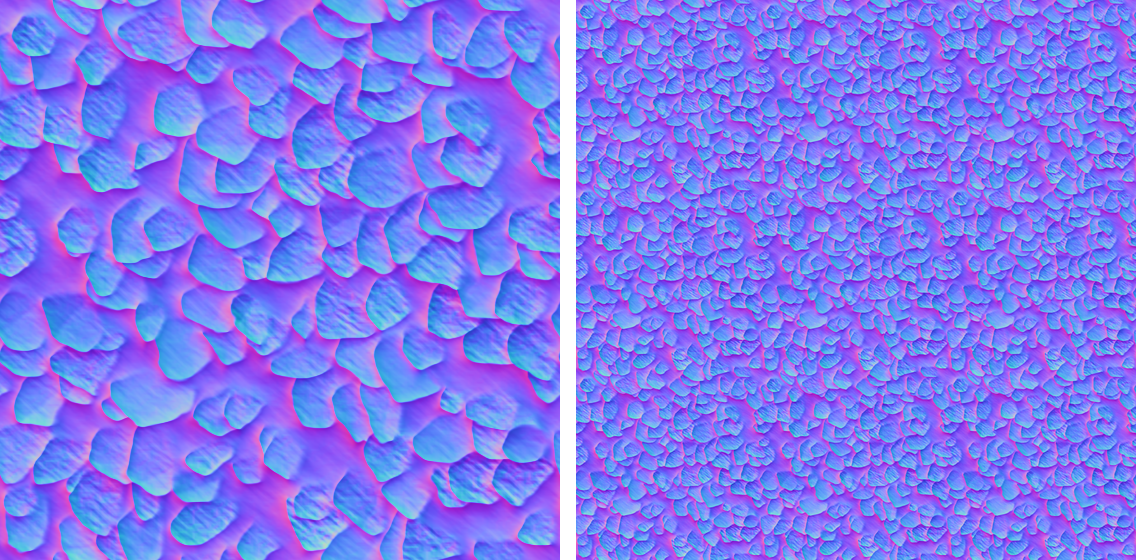
Left: one tile. Right: repeated 3 by 3.
Give the GLSL for this texture map, as a WebGL 2 fragment shader.

```glsl
#version 300 es
precision highp float;

#define CELLS 12            // stones per side of the tile
#define SIDES 6             // faces of one stone outline
#define ROUNDING 7.0        // higher gives sharper corners
#define STONE_LEAN vec2(-0.15, 0.15)
#define GROUND_LEAN vec2(0.13, -0.31)
#define RIM_SLOPE 0.75      // rolled edge on a stone
#define CREASE_SLOPE 1.45   // narrow groove around a stone
#define BANK_SLOPE 0.36     // wide bank of sand around a stone
#define ROUGHNESS 0.46

uniform vec2 u_resolution;
out vec4 fragColor;

const float TAU = 6.28319;

// Integer hash: three values from 0 to 1
vec3 hash(ivec2 cell, int salt) {
    uvec3 v = uvec3(ivec3(cell, salt)) * 1664525u + 1013904223u;
    v.x += v.y * v.z; v.y += v.z * v.x; v.z += v.x * v.y;
    v ^= v >> 16u;
    v.x += v.y * v.z; v.y += v.z * v.x; v.z += v.x * v.y;
    return vec3(v & 0xffffu) / 65535.0;
}

ivec2 wrapCell(ivec2 cell, ivec2 period) {
    return ((cell % period) + period) % period;
}

// Slope of wrapping value noise, measured per noise cell
vec2 noiseSlope(vec2 uv, ivec2 period, int salt) {
    vec2 p = uv * vec2(period);
    ivec2 c = ivec2(floor(p));
    vec2 f = fract(p);
    vec2 s = f * f * f * (f * (f * 6.0 - 15.0) + 10.0);
    vec2 ds = 30.0 * f * f * (f - 1.0) * (f - 1.0);
    float a = hash(wrapCell(c, period), salt).x;
    float b = hash(wrapCell(c + ivec2(1, 0), period), salt).x;
    float d = hash(wrapCell(c + ivec2(0, 1), period), salt).x;
    float e = hash(wrapCell(c + ivec2(1, 1), period), salt).x;
    return ds * vec2(mix(b - a, e - d, s.y), mix(d - a, e - b, s.x));
}

// Rounded polygon: xy is the outward direction, z the signed distance, w the level
vec4 stoneShape(vec2 p, ivec2 id, float radius, float turn, float stretch) {
    float sum = 1e-9;
    vec2 pull = vec2(0.0);
    for (int k = 0; k < SIDES; k++) {
        vec3 rnd = hash(id, 20 + k);
        float angle = TAU * (float(k) + 0.75 * (rnd.x - 0.5)) / float(SIDES);
        vec2 face = vec2(cos(angle), sin(angle));
        float reach = radius * length(face * vec2(stretch, 1.0 / stretch)) * mix(0.76, 1.16, rnd.y);
        angle += turn;
        face = vec2(cos(angle), sin(angle)) / reach;
        float q = max(dot(p, face), 0.0);
        float w = pow(q, ROUNDING - 1.0);
        sum += w * q;
        pull += w * face;
    }
    float level = pow(sum, 1.0 / ROUNDING);
    vec2 grad = pull * level / sum;
    float steep = max(length(grad), 1e-3);
    return vec4(grad / steep, (level - 1.0) / steep, level);
}

void main() {
    vec2 uv = gl_FragCoord.xy / u_resolution;
    vec2 sheared = vec2(uv.x + uv.y, uv.y);

    // Grain of the stones and streaks of the sand
    vec2 coarse = noiseSlope(uv, ivec2(34, 46), 1);
    vec2 streak = noiseSlope(sheared, ivec2(88, 60), 2);
    vec2 fine = noiseSlope(uv, ivec2(120, 150), 3);
    vec2 grain = 0.5 * coarse + 0.55 * vec2(streak.x, streak.x + streak.y) + 0.5 * fine;
    vec2 drift = noiseSlope(sheared, ivec2(30, 12), 4);
    vec2 swell = noiseSlope(uv, ivec2(9), 5);
    vec2 slope = GROUND_LEAN + 0.16 * swell + 0.07 * vec2(drift.x, drift.x + drift.y) + 0.07 * grain;

    // Stones laid row by row, each over those to its lower left
    vec2 pos = uv * float(CELLS) + 0.045 * coarse + 0.05 * swell;
    ivec2 home = ivec2(floor(uv * float(CELLS)));
    for (int j = -2; j <= 2; j++)
    for (int i = -2; i <= 2; i++) {
        ivec2 cell = home + ivec2(i, j);
        ivec2 id = wrapCell(cell, ivec2(CELLS));
        vec3 place = hash(id, 10), form = hash(id, 11), look = hash(id, 12), cut = hash(id, 13);
        vec2 p = pos - vec2(cell) - mix(vec2(0.08), vec2(0.92), place.xy);
        if (dot(p, p) > 4.0) continue;

        float radius = mix(0.24, 0.66, sqrt(place.z));
        float turn = -0.7 + 2.6 * (form.x - 0.5);
        vec4 shape = stoneShape(p, id, radius, turn, mix(1.0, 1.4, form.y));
        vec2 outward = vec2(shape.x, -shape.y);
        float dist = shape.z;
        float exposed = 0.5 - 0.5 * dot(shape.xy, vec2(0.75, 0.66));

        // Sand banked around the stone
        float gap = max(dist, 0.0);
        float bank = BANK_SLOPE * exp(-gap / 0.24)
                   + CREASE_SLOPE * exp(-gap / 0.085) * mix(0.12, 1.0, exposed * exposed);
        slope -= outward * bank * vec2(1.0, 0.8);

        // Stone face: lean, dome, rolled rim, one facet and grain
        float rim = exp(min(dist, 0.0) / 0.12) * mix(0.1, 1.0, exposed);
        vec2 facing = STONE_LEAN + 0.3 * (look.xy - 0.5);
        facing += outward * (0.2 * shape.w * shape.w + RIM_SLOPE * mix(0.5, 1.2, form.z) * rim);
        vec2 axis = vec2(cos(TAU * cut.x), sin(TAU * cut.x));
        float facet = smoothstep(-0.06, 0.06, dot(p, axis) - radius * mix(0.1, 0.6, cut.y));
        facing += vec2(axis.x, -axis.y) * facet * 0.32 * cut.z;
        facing += grain * ROUGHNESS * mix(0.2, 1.0, look.z);

        float edge = mix(0.1, 0.028, smoothstep(0.2, 0.7, exposed));
        slope = mix(slope, facing, 1.0 - smoothstep(-edge, edge, dist));
    }

    vec3 normal = normalize(vec3(slope, 1.0));
    fragColor = vec4(0.5 + 0.5 * normal, 1.0);
}
```
